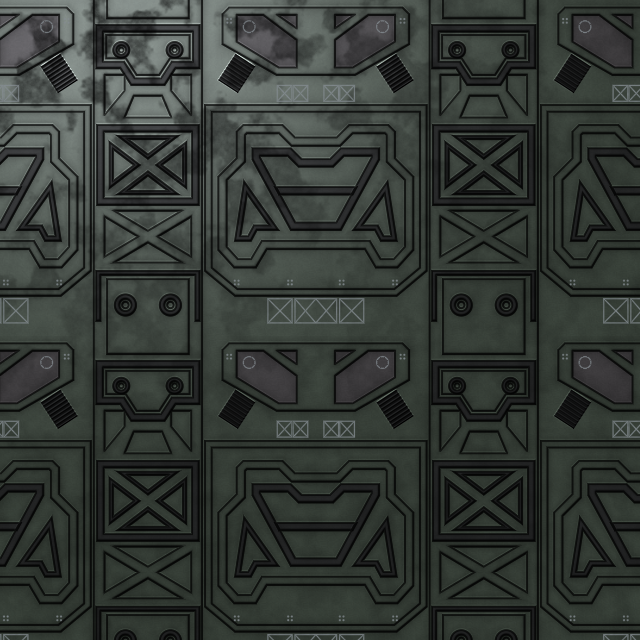
This texture is drawn by a Shadertoy shader. Its source:

```glsl
// Dark green armoured wall: wide plates alternate with narrow braced pillars.
// Mirrored distance fields build height, seams, rails and stencils per tile;
// height differences light the bevels, and noise adds grime under a sheen.
#define VIEW 768.
#define TILE 403.
#define PANEL_CENTER 379.
#define PANEL_HALF 136.5
#define SEAM_WIDTH 2.3
#define GRIME .5
#define GREEN vec3(.215, .248, .217)
#define RAIL vec3(.15, .155, .157)
#define INSERT vec3(.24, .232, .24)
#define STENCIL vec3(.52, .55, .57)
#define SHEEN vec3(.33, .335, .35)

// Mirrored tile position and the surface built there
vec2 q;
float height, seam, metal, insert, paint;

float hash(vec2 p) { return fract(sin(dot(p, vec2(127.1, 311.7))) * 43758.5); }
float noise(vec2 p) {
  vec2 i = floor(p), f = fract(p);
  f *= f * (3. - 2. * f);
  return mix(mix(hash(i), hash(i + vec2(1, 0)), f.x),
             mix(hash(i + vec2(0, 1)), hash(i + 1.), f.x), f.y);
}
float fbm(vec2 p) {
  float sum = 0., amp = .5;
  for (int i = 0; i < 4; i++) { sum += amp * noise(p); p = p * 2.03 + 17.; amp *= .5; }
  return sum;
}

// Distances: box by center and half size, half-plane by point and normal
float box(float x, float y, float w, float h) {
  vec2 d = abs(q - vec2(x, y)) - vec2(w, h);
  return max(d.x, d.y);
}
float cut(float x, float y, float nx, float ny) {
  return dot(q - vec2(x, y), normalize(vec2(nx, ny)));
}
float diagonal(float x, float y, float w, float h) {
  return abs(dot(abs(q - vec2(x, y)), normalize(vec2(h, -w))));
}
float brace(float y, float w, float h) { return max(box(0., y, w, h), 6. - diagonal(0., y, w, h)); }
float fill(float d) {
  float aa = .75 * VIEW / iResolution.y;
  return 1. - smoothstep(-aa, aa, d);
}

// Surface parts
void plate(float d, float lift) {
  height += lift * (1. - smoothstep(-2., 2., d));
  d = abs(d);
  seam = max(seam, max(1. - smoothstep(.4, SEAM_WIDTH, d), .32 * exp(-d / 5.)));
}
void rail(float d) { plate(d, 1.); metal = max(metal, fill(d)); }
void frame(float d, float w) { rail(abs(d + .5 * w) - .5 * w); }
void mark(float d) { paint = max(paint, fill(d - .7)); }
void rivet(float x, float y) { mark(length(abs(q - vec2(x, y)) - 2.2) - .5); }
void crossedBox(float x, float y, float w, float h) {
  float b = box(x, y, w, h);
  mark(min(abs(b), max(b, diagonal(x, y, w, h))));
}
void socket(float x, float y, float r) {
  float d = length(q - vec2(x, y));
  rail(abs(d - r * .8) - r * .22);
  plate(d - r * .3, -1.);
}

void widePanel() {
  // Large plate and notched contours
  float d = max(box(0., 240.5, 133., 114.5), cut(115., 340., 5., 6.));
  plate(d, .8);
  plate(d + 8., .2);
  d = max(box(0., 235.5, 117., 85.5), cut(107., 311., 21., 19.));
  d = max(d, min(q.x - 95., cut(95., 190., 1., -1.)));
  d = max(d, cut(91., 154., 1., -1.));
  d = max(d, min(165. - q.y, cut(25., 165., -1., -1.)));
  d = max(d, min(q.y - 299., cut(59., 299., -22., 13.)));
  plate(d, .8);
  plate(d + 10., -.8);
  // V frame with crossbar, then side fins
  d = max(box(0., 227., 76., 49.), cut(74., 195., 81., 44.));
  d = max(d, min(191. - q.y, cut(17., 191., -1., -1.)));
  frame(d, 9.);
  rail(max(d + 8., abs(q.y - 229.) - 4.5));
  d = max(cut(86., 218., 71., -11.), cut(86., 218., -58., -41.));
  d = max(max(d, q.y - 289.), min(q.y - 276., cut(78., 289., -13., 7.)));
  frame(d, 5.5);
  // Upper plate with inserts
  d = max(box(0., 49.5, 112., 40.5), cut(108., 13., 1., -1.));
  plate(max(d, cut(112., 53., 37., 65.)), .8);
  d = max(box(59., 49.5, 36., 31.5), cut(63., 18., -3., -4.));
  d = max(d, cut(95., 50., 30., 49.));
  d = min(d, max(box(35., 26., 12., 8.), cut(46., 18., 16., 23.)));
  plate(d, -.8);
  insert = fill(d);
  // Ribbed vent
  float v = cut(95., 88., 15., 23.), rib = .5 + .5 * cos(v * 1.366);
  float vent = fill(max(abs(cut(95., 88., -23., 15.)) - 14., abs(v) - 19.));
  height += vent * rib;
  metal = max(metal, vent);
  seam = max(seam, vent * (1. - .8 * rib));
  // Stencils
  vec2 r = q - vec2(80, 32);
  mark(max(abs(length(r) - 7.), 1.5 - 4. * abs(cos(4. * atan(r.y, r.x)))));
  for (float i = 0.; i < 2.; i++) {
    crossedBox(18.5 + 19. * i, 112., 8.8, 9.5);
    rivet(31. + 64. * i, 339.);
  }
  rivet(104., 25.);
  crossedBox(43., 373., 14.5, 14.5);
  d = box(0., 373., 25., 14.5);
  mark(min(abs(d), max(d, diagonal(12.5, 373., 12.5, 14.5))));
}

void pillar() {
  // Stepped mask, legs, two braces, bracket
  float d = max(box(0., 66., 62., 36.), min(q.y - 82., cut(33., 82., 20., 13.)));
  frame(d, 8.);
  plate(d + 12., .3);
  socket(32., 60., 9.5);
  plate(max(box(0., 128., 28., 13.), cut(17., 115., 26., -11.)), -1.);
  plate(max(box(40., 114., 12., 24.), cut(24., 104., -34., 28.)), -1.);
  frame(box(0., 198., 61., 48.), 8.);
  frame(brace(198., 46., 35.), 4.);
  plate(brace(284., 52., 31.), -1.);
  plate(box(0., 380., 49., 45.), .8);
  rail(max(abs(box(0., 380., 62., 55.) + 2.5) - 2.5, q.y - 385.));
  socket(27., 366., 12.5);
}

float wall(vec2 p) {
  height = seam = metal = insert = paint = 0.;
  float x = abs(mod(p.x - PANEL_CENTER + .5 * TILE, TILE) - .5 * TILE);
  bool wide = x < PANEL_HALF;
  q = wide ? vec2(x, mod(p.y, TILE)) : vec2(.5 * TILE - x, mod(p.y - 28., TILE) + 28.);
  if (wide) widePanel(); else pillar();
  plate(PANEL_HALF - x, .6);
  return height;
}

void mainImage(out vec4 fragColor, in vec2 fragCoord) {
  vec2 p = vec2(fragCoord.x, iResolution.y - fragCoord.y) * VIEW / iResolution.y;
  float right = wall(p + vec2(1.5, 0)), below = wall(p + vec2(0, 1.5)), here = wall(p);
  float bevel = dot(vec2(right, below) - here, vec2(.4, .9));
  // Sheen broken by grime
  vec2 g = (p - vec2(130, 20)) / vec2(350, 290);
  float glow = exp(-dot(g, g));
  float grime = smoothstep(.44, .62, fbm(p * .035)) * (.4 + .9 * fbm(p * .15));
  vec3 color = mix(mix(GREEN, INSERT, insert), RAIL, metal);
  color *= .9 + .2 * fbm(p * .06) + .08 * (noise(p * .7) - .5);
  color += SHEEN * glow * (1. - .45 * max(metal, insert));
  color *= 1. - GRIME * grime * (.15 + glow);
  color = color * (1. + bevel) + .2 * glow * max(bevel, 0.);
  color *= 1. - .78 * seam;
  color = mix(color, STENCIL, paint * (.7 + .2 * noise(p * .3)));
  fragColor = vec4(clamp(color, 0., 1.), 1);
}
```
